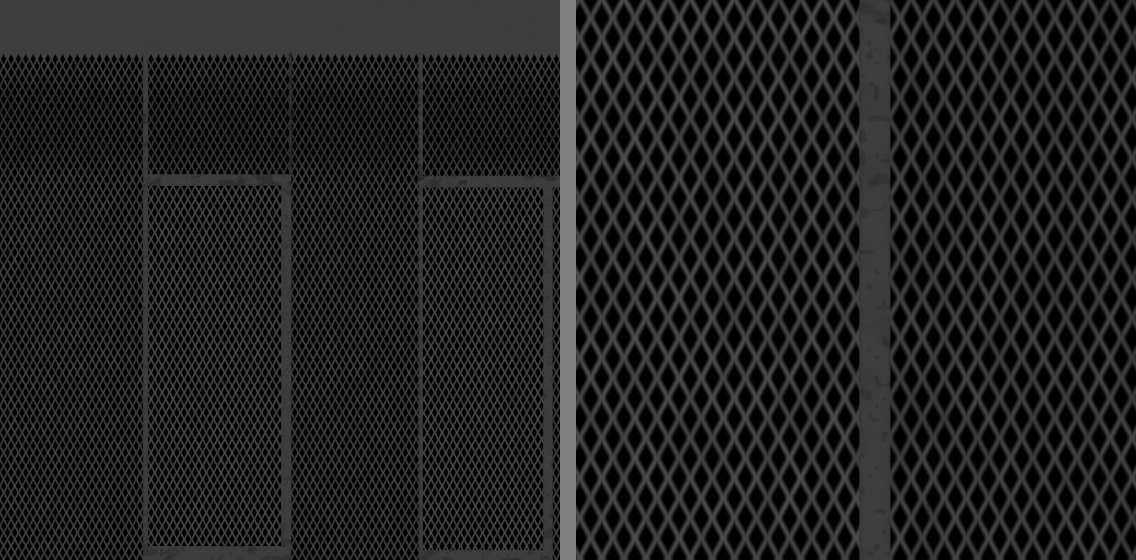
Left: the whole. Right: its middle third, enlarged.
Reproduce this texture procedurally as a Shadertoy shader.

```glsl
const vec2 MESH_COUNT = vec2(76.0, 42.0);
const float MESH_TOP = 0.906;
const vec3 STEEL = vec3(0.238, 0.24, 0.239);
const vec3 GRIME = vec3(0.165, 0.168, 0.165);
const vec3 STRAND = vec3(0.276, 0.285, 0.279);

float hash(vec2 p) {
    vec3 q = fract(vec3(p.xyx) * 0.1031);
    q += dot(q, q.yzx + 33.33);
    return fract((q.x + q.y) * q.z);
}

float noise(vec2 p) {
    vec2 i = floor(p), f = fract(p);
    f = f * f * (3.0 - 2.0 * f);
    vec2 e = vec2(1.0, 0.0);
    return mix(mix(hash(i), hash(i + e), f.x),
               mix(hash(i + e.yx), hash(i + e.xx), f.x), f.y);
}

float fbm(vec2 p) {
    float sum = 0.0, amp = 0.5;
    for (int i = 0; i < 4; i++) {
        sum += amp * noise(p);
        p = p * 2.03 + 17.0;
        amp *= 0.5;
    }
    return sum / 0.9375;
}

float box(vec2 p, vec2 lo, vec2 hi) {
    vec2 d = max(lo - p, p - hi);
    return max(d.x, d.y);
}

float cover(float d, float width) {
    return 1.0 - smoothstep(-0.6 * width, 0.6 * width, d);
}

// Distance to the nearest hole of two interleaved lattices.
// Holes are rhombic with blunted sides, leaving short upright joints.
float meshHole(vec2 p, vec2 count, float top, float size) {
    vec2 cell = vec2(p.x, top - p.y) * count;
    float d = 10.0;
    for (int k = 0; k < 2; k++) {
        float firstRow = float(k);
        vec2 shifted = cell + 0.5 * firstRow;
        vec2 q = abs(fract(shifted) - 0.5);
        float hole = max(2.0 * (q.x + q.y) - size, 2.3 * q.x - size);
        if (floor(shifted.y) >= firstRow) d = min(d, hole);
    }
    return d / (2.0 * length(count));
}

// Post, stile, top rail and sill of one door.
float doorFrame(vec2 p, vec2 span, vec2 heights, vec2 widths, float railEnd) {
    float post = box(p, vec2(span.x, -1.0), vec2(span.x + widths.x, MESH_TOP));
    float stile = box(p, vec2(span.y - widths.y, -1.0), vec2(span.y, heights.y));
    float rail = box(p, vec2(span.x, heights.y - 0.021), vec2(railEnd, heights.y));
    float sill = box(p, vec2(span.x, -1.0), vec2(span.y, heights.x));
    return min(min(post, stile), min(rail, sill));
}

vec3 wornSteel(vec2 p, float edge, float wear) {
    float patches = wear * smoothstep(0.54, 0.66, fbm(p * vec2(40.0, 70.0)));
    float specks = smoothstep(0.76, 0.86, noise(p * 240.0));
    float seam = 0.25 * smoothstep(-0.003, 0.0, edge);
    vec3 steel = STEEL * (0.97 + 0.06 * fbm(p * 90.0));
    return mix(steel, GRIME, clamp(0.75 * patches + 0.45 * specks + seam, 0.0, 1.0));
}

vec3 meshColor(vec2 p, float inDoor, float px) {
    float softness = max(px, 0.0026);
    float hole = cover(meshHole(p, MESH_COUNT, MESH_TOP, 0.75), softness);
    float shadow = smoothstep(0.67, 0.74, p.y) * (1.0 - smoothstep(0.82, 0.88, p.y));
    float shade = mix(0.9, 1.0, inDoor) * (1.0 - 0.2 * shadow);
    shade *= 0.9 + 0.2 * noise(p * MESH_COUNT * 1.5);
    vec3 metal = mix(STRAND * shade, STEEL, smoothstep(MESH_TOP - 0.012, MESH_TOP, p.y));
    return mix(metal, vec3(0.0), hole);
}

void mainImage(out vec4 fragColor, in vec2 fragCoord) {
    vec2 p = fragCoord / iResolution.xy;
    float px = 1.0 / min(iResolution.x, iResolution.y);

    // Door extents: left and right, sill and top.
    vec2 spanA = vec2(0.2555, 0.5205), heightsA = vec2(0.025, 0.689);
    vec2 spanB = vec2(0.7475, 0.9870), heightsB = vec2(0.018, 0.686);
    float doorA = box(p, vec2(spanA.x, -1.0), vec2(spanA.y, heightsA.y));
    float doorB = box(p, vec2(spanB.x, -1.0), vec2(spanB.y, heightsB.y));

    // Expanded mesh, plain plate above it.
    vec3 color = meshColor(p, cover(min(doorA, doorB), px), px);
    vec3 plate = STEEL * (0.98 + 0.04 * fbm(p * 40.0));
    color = mix(color, plate, smoothstep(-px, px, p.y - MESH_TOP));

    // Narrow worn post above the first door.
    float strip = box(p, vec2(0.5160, heightsA.y), vec2(0.5210, MESH_TOP));
    color = mix(color, wornSteel(p, strip, 1.0) * 0.82, cover(strip, px));

    // Door frames, grimier on the rails and above, and at the foot.
    float frame = min(doorFrame(p, spanA, heightsA, vec2(0.009, 0.0185), 0.513),
                      doorFrame(p, spanB, heightsB, vec2(0.0075, 0.017), 1.01));
    float wear = 0.2 + 0.8 * smoothstep(0.64, 0.68, p.y);
    wear = max(wear, 0.7 * (1.0 - smoothstep(0.02, 0.12, p.y)));
    color = mix(color, wornSteel(p, frame, wear), cover(frame, px));

    fragColor = vec4(color, 1.0);
}
```
